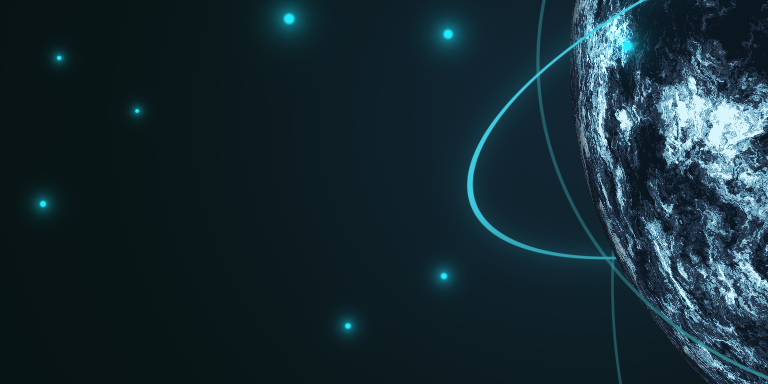
A Shadertoy shader for this background:

```glsl
// A cloudy ice-blue planet rises at the right of a dark teal sky, circled by
// glowing orbit lines and scattered cyan stars. The surface is warped gradient
// noise in spherical coordinates; the orbits are conic distance fields.

vec2 hashGradient(vec2 cell) {
    vec2 h = vec2(dot(cell, vec2(127.1, 311.7)), dot(cell, vec2(269.5, 183.3)));
    return fract(sin(h) * 43758.5) * 2.0 - 1.0;
}

float gradientNoise(vec2 p) {
    vec2 i = floor(p), f = fract(p);
    vec2 w = f * f * f * (f * (f * 6.0 - 15.0) + 10.0);
    vec2 e = vec2(0, 1);
    return mix(mix(dot(hashGradient(i), f),
                   dot(hashGradient(i + e.yx), f - e.yx), w.x),
               mix(dot(hashGradient(i + e.xy), f - e.xy),
                   dot(hashGradient(i + e.yy), f - e.yy), w.x), w.y);
}

float fbm(vec2 p) {
    float sum = 0.0, amp = 0.6;
    for (int i = 0; i < 6; i++) {
        sum += amp * gradientNoise(p);
        p = mat2(1.7, 1.1, -1.1, 1.7) * p + 3.7;
        amp *= 0.64;
    }
    return sum;
}

// Approximate distance to an ellipse with the given half extents;
// skew is the cosine of the phase between its x and y oscillations.
float orbitDistance(vec2 p, vec2 center, vec2 extent, float skew) {
    vec2 q = (center - p) / extent;
    float f = dot(q, q) - 2.0 * q.x * q.y * skew - 1.0 + skew * skew;
    vec2 slope = 2.0 * (q - q.yx * skew) / extent;
    return abs(f) / max(length(slope), 0.01);
}

float stroke(float d, float halfWidth, float aa) {
    return 1.0 - smoothstep(halfWidth - aa, halfWidth + aa, d);
}

// Broad bright (positive) and dark (negative) weather regions: x, y, radius, weight
const vec4 REGIONS[8] = vec4[8](
    vec4(1.54, 0.90, 0.09, 0.30), vec4(1.82, 0.75, 0.10, 0.38),
    vec4(1.92, 0.59, 0.10, 0.32), vec4(1.73, 0.93, 0.10, -0.35),
    vec4(1.98, 0.92, 0.13, -0.45), vec4(1.70, 0.50, 0.10, -0.18),
    vec4(1.57, 0.66, 0.07, 0.18), vec4(1.86, 0.22, 0.12, 0.10));

vec3 planetColor(vec2 p, vec2 d) {
    float r = min(length(d), 1.0);
    float depth = sqrt(1.0 - r * r);
    vec2 uv = vec2(asin(r), atan(d.y, -d.x));
    vec2 warp = vec2(fbm(uv * 5.0 + 8.0), fbm(uv * 5.0 + 31.0));
    float cloud = fbm(uv * vec2(11.0, 7.0) + warp * 1.8);
    float grain = fbm(uv * vec2(60.0, 34.0) + warp * 6.0);

    float weather = 0.0;
    for (int i = 0; i < 8; i++) {
        vec2 q = (p + 0.06 * warp - REGIONS[i].xy) / REGIONS[i].z;
        weather += REGIONS[i].w * exp(-dot(q, q));
    }
    float cover = cloud + 0.55 * grain + weather;

    vec3 col = mix(vec3(0.04, 0.09, 0.13), vec3(0.17, 0.25, 0.34),
                   smoothstep(-0.25, 0.08, cover));
    col = mix(col, vec3(0.42, 0.66, 0.76), smoothstep(0.02, 0.22, cover));
    col = mix(col, vec3(0.84, 0.96, 0.99), smoothstep(0.18, 0.42, cover));

    // Violet haze and shade toward the limb
    float limb = 1.0 - smoothstep(0.05, 0.32, depth);
    col = mix(col, vec3(0.17, 0.22, 0.32), 0.55 * limb);
    return col * mix(0.45, 1.0, smoothstep(0.0, 0.28, depth));
}

// Stars: x, y, core radius
const vec3 STARS[8] = vec3[8](
    vec3(0.753, 0.951, 0.017), vec3(1.167, 0.911, 0.015),
    vec3(0.154, 0.849, 0.007), vec3(0.357, 0.711, 0.006),
    vec3(0.112, 0.469, 0.010), vec3(1.156, 0.281, 0.010),
    vec3(0.906, 0.151, 0.009), vec3(1.635, 0.880, 0.015));

void mainImage(out vec4 fragColor, in vec2 fragCoord) {
    vec2 p = fragCoord / iResolution.y;
    float aa = 0.8 / iResolution.y;

    // Sky: near black at the left, blue-teal beside the planet
    vec2 s = (p - vec2(1.5, 0.68)) / vec2(0.85, 0.80);
    vec3 col = mix(vec3(0.028, 0.075, 0.075), vec3(0.065, 0.145, 0.195), exp(-dot(s, s)));

    // Planet disc
    vec2 d = (p - vec2(2.651, 0.844)) / 1.167;
    float edge = (length(d) - 1.0) * 1.167;
    float disc = 1.0 - smoothstep(-aa, aa, edge);

    // Thin orbits: one passes behind the planet, the other in front
    float behind = orbitDistance(p, vec2(3.19, 0.26), vec2(1.595), 0.0);
    col = mix(col, vec3(0.14, 0.40, 0.43), 0.75 * stroke(behind, 0.0035, aa));
    if (disc > 0.0) col = mix(col, planetColor(p, d), disc);
    float front = orbitDistance(p, vec2(2.409, 0.839), vec2(1.008, 0.901), 0.0);
    float lit = mix(0.5, 0.85, smoothstep(1.6, 1.85, p.x));
    col = mix(col, vec3(0.20, 0.58, 0.61), lit * stroke(front, 0.0042, aa));

    // Bright tilted orbit, thickest at its left bend, hidden low behind the planet
    float main = orbitDistance(p, vec2(2.156, 0.823), vec2(0.932, 0.495), 0.615);
    float shown = max(1.0 - disc, smoothstep(0.55, 0.65, p.y));
    float bend = exp(-dot(p - vec2(1.23, 0.48), p - vec2(1.23, 0.48)) * 22.0);
    vec3 line = mix(vec3(0.19, 0.62, 0.68), vec3(0.24, 0.80, 0.88), smoothstep(0.3, 0.5, p.y));
    col += vec3(0.02, 0.10, 0.11) * exp(-main * 32.0) * shown;
    col = mix(col, line, shown * stroke(main, mix(0.0032, 0.0075, bend), aa));

    // Stars with soft halos
    for (int i = 0; i < 8; i++) {
        float r = length(p - STARS[i].xy), size = STARS[i].z;
        col += vec3(0.03, 0.60, 0.66) * exp(-r / (size * 1.7));
        col = mix(col, vec3(0.12, 0.93, 1.0), 1.0 - smoothstep(size * 0.45, size * 1.1, r));
    }
    fragColor = vec4(clamp(col, 0.0, 1.0), 1.0);
}
```
